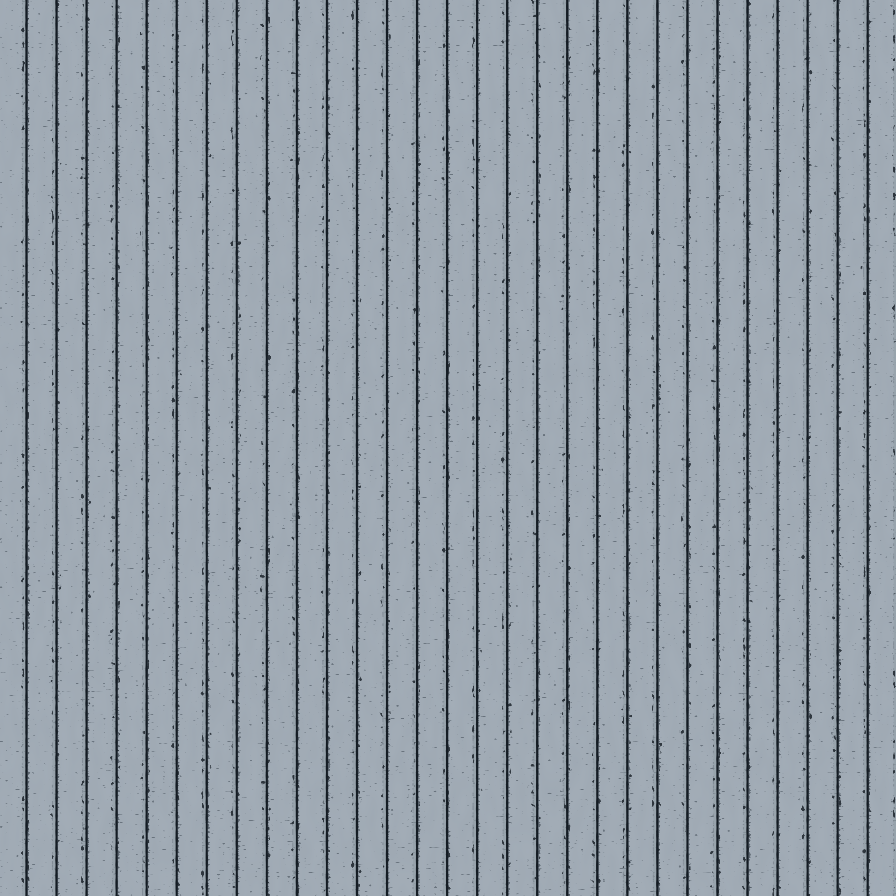
A WebGL 1 fragment shader for this pattern:

```glsl
precision highp float;
// Blue-grey painted boards split by thin dark vertical grooves, about thirty across.
// Each groove is a signed distance in a repeated strip; gradient noise frays
// its edges, chips the paint beside it and scatters short horizontal scratches.
uniform vec2 u_resolution;

vec2 gradient(vec2 cell) {
  float turn = fract(sin(dot(cell, vec2(127.1, 311.7))) * 4375.85);
  return vec2(cos(6.2832 * turn), sin(6.2832 * turn));
}

float gradientNoise(vec2 p) {
  vec2 i = floor(p);
  vec2 f = p - i;
  vec2 w = f * f * f * (f * (f * 6.0 - 15.0) + 10.0);
  float low = mix(dot(gradient(i), f),
                  dot(gradient(i + vec2(1.0, 0.0)), f - vec2(1.0, 0.0)), w.x);
  float high = mix(dot(gradient(i + vec2(0.0, 1.0)), f - vec2(0.0, 1.0)),
                   dot(gradient(i + vec2(1.0, 1.0)), f - vec2(1.0, 1.0)), w.x);
  return mix(low, high, w.y);
}

// Smooth coverage of a vertical band of the given half width
float band(float dist, float halfWidth, float pixel) {
  return 1.0 - smoothstep(halfWidth - 0.6 * pixel, halfWidth + 0.6 * pixel, abs(dist));
}

void main() {
  float pixel = 1.0 / min(u_resolution.x, u_resolution.y);
  vec2 uv = gl_FragCoord.xy * pixel;

  // Repeat: signed distance to the nearest groove
  float pitch = 0.03353;
  float strip = (uv.x - 0.0295) / pitch + 0.5;
  float groove = floor(strip);
  float d = (fract(strip) - 0.5) * pitch;

  // Paint with faint grain
  vec3 color = vec3(0.63, 0.67, 0.71);
  color += 0.012 * gradientNoise(uv * vec2(90.0, 30.0));

  // Scratches, denser close to the grooves
  float closeness = exp(-abs(d + 0.0015) / 0.0035);
  float scratch = gradientNoise(uv * vec2(165.0, 430.0) + 7.3);
  scratch = smoothstep(0.40, 0.58, scratch + 0.13 * closeness);
  color = mix(color, vec3(0.34, 0.38, 0.42), 0.75 * scratch);

  // Shallow bevel left of the groove, with a broken outer edge
  float bevel = band(d + 0.0027, 0.0018, pixel);
  color = mix(color, vec3(0.57, 0.62, 0.65), 0.55 * bevel);
  float broken = smoothstep(-0.1, 0.3, gradientNoise(vec2(groove * 5.37, uv.y * 390.0)));
  color = mix(color, vec3(0.42, 0.46, 0.50), 0.55 * broken * band(d + 0.0045, 0.0006, pixel));

  // Fine teeth fraying the right side
  float teeth = max(gradientNoise(vec2(groove * 3.71 + 0.4, uv.y * 440.0)), 0.0);
  float fray = band(d - 0.0012, 0.0004 + 0.0045 * teeth, pixel) * step(0.0, d);
  color = mix(color, vec3(0.27, 0.31, 0.35), 0.75 * fray);

  // Chips along both edges
  float chipNoise = gradientNoise(uv * vec2(210.0, 135.0) + groove * 2.17);
  chipNoise += 0.14 * gradientNoise(uv * vec2(380.0, 410.0));
  float edgeDist = min(abs(d + 0.0043), abs(d - 0.0018));
  float chip = smoothstep(0.28, 0.42, chipNoise - 85.0 * max(edgeDist - 0.0006, 0.0));
  color = mix(color, vec3(0.14, 0.17, 0.20), 0.9 * chip);

  // Dark groove with a slightly uneven width
  float uneven = 0.0003 * gradientNoise(vec2(groove * 1.93, uv.y * 160.0));
  color = mix(color, vec3(0.08, 0.11, 0.14), band(d, 0.0012 + uneven, pixel));

  gl_FragColor = vec4(color, 1.0);
}
```
